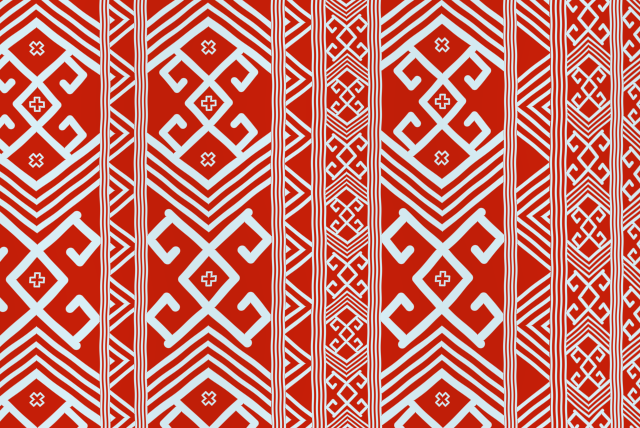
This pattern is drawn by a WebGL 2 fragment shader. Its source:

```glsl
#version 300 es
precision highp float;
// Woven red cloth with white hooked diamonds, chevrons, triangles and vertical stripes.
uniform vec2 u_resolution;
out vec4 fragColor;

const float CANVAS_HEIGHT = 512.0;   // design units per canvas height
const float PANEL_HALF = 74.0;       // half width of an unscaled panel
const float PANEL_PERIOD = 420.0;    // height of an unscaled repeat
const float CHEVRON_SLOPE = 0.78;
const vec3 RED = vec3(0.765, 0.118, 0.03);
const vec3 WHITE = vec3(0.835, 0.922, 0.95);

float segment(vec2 p, vec2 a, vec2 b) {
    vec2 ab = b - a;
    return length(p - a - ab * clamp(dot(p - a, ab) / dot(ab, ab), 0.0, 1.0));
}

float box(vec2 p, vec2 halfSize) {
    vec2 q = abs(p) - halfSize;
    return length(max(q, 0.0)) + min(max(q.x, q.y), 0.0);
}

float centredMod(float x, float period) {
    return mod(x + 0.5 * period, period) - 0.5 * period;
}

// Outlined cross
float crossMark(vec2 p) {
    float d = min(box(p, vec2(8.0, 2.8)), box(p, vec2(2.8, 8.0)));
    return abs(d) - 1.1;
}

float chevron(vec2 a, float level, float halfWidth) {
    float slant = a.y + CHEVRON_SLOPE * a.x - level;
    return abs(slant) / length(vec2(1.0, CHEVRON_SLOPE)) - halfWidth;
}

// One quadrant of the crossing arms and their curled hooks
float hooks(vec2 a, vec2 armEnd, float halfWidth) {
    vec2 neck = vec2(0.0, 27.0), bend = vec2(33.0, 57.0);
    vec2 elbow = vec2(54.0, 36.0), curl = vec2(38.0, 17.0);
    float d = segment(a, vec2(24.0, 0.0), neck);
    d = min(d, segment(a, neck, armEnd));
    d = min(d, segment(a, bend, elbow));
    d = min(d, segment(a, elbow, curl));
    d = min(d, segment(a, curl, vec2(30.0, 26.0)));
    return d - halfWidth;
}

// Diamond and open hook figure, alternating with chevrons between
float panelFigure(vec2 q, bool marks) {
    vec2 a = abs(vec2(q.x, centredMod(q.y, PANEL_PERIOD)));
    vec2 b = vec2(a.x, 0.5 * PANEL_PERIOD - a.y);
    float d = chevron(a, 98.0, 4.8);
    d = min(d, chevron(a, 117.0, 2.8));
    d = min(d, chevron(a, 133.0, 2.8));
    d = min(d, chevron(a, 150.0, 3.4));
    d = min(d, hooks(a, vec2(41.0, 66.0), 4.4));
    d = min(d, 1.3 * hooks(b / 1.3, vec2(36.0, 60.0), 4.0));
    if (marks) {
        vec2 tilted = mat2(0.7071, 0.7071, -0.7071, 0.7071) * (a - vec2(0.0, 67.0));
        d = min(d, min(crossMark(tilted), min(crossMark(a), crossMark(b))));
    }
    return d;
}

float panel(vec2 p, vec2 centre, float halfWidth, float period, bool marks) {
    vec2 scale = vec2(halfWidth / PANEL_HALF, period / PANEL_PERIOD);
    float d = panelFigure((p - centre) / scale, marks) * min(scale.x, scale.y);
    return max(d, abs(p.x - centre.x) - halfWidth);
}

// Band of triangles with the apex on one side and slanted bars between
float triangles(vec2 p, float apexX, float baseX, float centreY, float period) {
    float t = (p.x - apexX) * sign(baseX - apexX);
    float s = (abs(centredMod(p.y - centreY, period)) - 0.8 * t) * 0.78;
    float bars = max(abs(centredMod(s - 2.5, 11.0)) - 2.3, -s);
    return max(bars, max(-t, t - abs(baseX - apexX)));
}

// Evenly spaced upright lines from first to last
float stripes(float x, float first, float last, float count) {
    float pitch = (last - first) / (count - 1.0);
    float i = clamp(round((x - first) / pitch), 0.0, count - 1.0);
    return abs(x - first - i * pitch) - 1.25;
}

void main() {
    float unit = CANVAS_HEIGHT / u_resolution.y;
    vec2 p = vec2(gl_FragCoord.x, u_resolution.y - gl_FragCoord.y) * unit;

    // Hand-made waver
    vec2 w = p + 0.6 * sin(p.yx * vec2(0.031, 0.043) + 1.3) + 0.3 * sin(p.yx * 0.17);

    // Wide panels
    float d = panel(w, vec2(44.0, 125.0), 76.0, 420.0, true);
    d = min(d, panel(w, vec2(249.5, 123.0), 75.0, 420.0, true));
    d = min(d, panel(w, vec2(529.0, 121.0), 74.0, 424.0, true));
    // Narrow panels
    d = min(d, panel(w, vec2(415.0, 116.0), 25.5, 142.0, false));
    d = min(d, panel(w, vec2(704.0, 105.0), 26.5, 167.0, false));
    d = min(d, panel(w, vec2(771.0, 125.0), 26.5, 167.0, false));
    // Triangle bands
    d = min(d, triangles(w, 131.0, 161.0, 58.0, 68.0));
    d = min(d, triangles(w, 341.0, 373.0, 60.0, 68.0));
    d = min(d, triangles(w, 658.0, 618.0, 62.0, 131.0));
    // Stripe groups
    d = min(d, min(stripes(w.x, 121.0, 130.0, 3.0), stripes(w.x, 162.0, 175.0, 4.0)));
    d = min(d, min(stripes(w.x, 326.0, 340.0, 4.0), stripes(w.x, 374.0, 389.0, 4.0)));
    d = min(d, min(stripes(w.x, 441.0, 455.0, 4.0), stripes(w.x, 604.0, 617.0, 4.0)));
    d = min(d, min(stripes(w.x, 660.0, 677.0, 4.0), stripes(w.x, 731.0, 744.0, 4.0)));

    // Soft edges and faint folds of the cloth
    float ink = 1.0 - smoothstep(-0.75 * unit, 0.75 * unit, d);
    float fold = 1.0 + 0.015 * sin(p.x * 0.021 + 0.6 * sin(p.y * 0.012));
    fragColor = vec4(mix(RED, WHITE, ink) * fold, 1.0);
}
```
